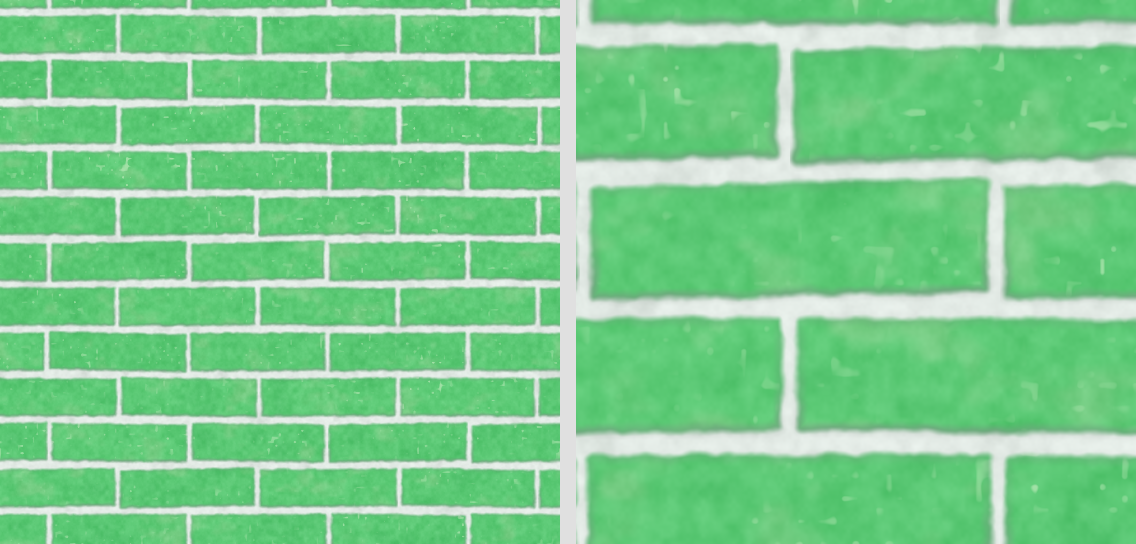
Left, the full canvas; right, a detail of the centre.
Give the GLSL for this texture, as a Shadertoy shader.

```glsl
const vec2 GRID = vec2(4.0, 12.0);         // bricks across, rows up
const vec2 GRID_SHIFT = vec2(0.344, 0.262);
const float BRICK_ASPECT = 3.08;           // cell width over row height
// Lengths below are in row heights
const vec2 JOINT = vec2(0.105, 0.165);     // mortar width: upright, level
const float JOINT_JITTER = 0.035;
const float TILT = 0.022;
const float CORNER = 0.035;
const float EDGE_WEAR = 0.055;
const float SOFTNESS = 0.025;

const vec3 BRICK = vec3(0.365, 0.795, 0.465);
const vec3 BRICK_DARK = vec3(0.29, 0.73, 0.40);
const vec3 BRICK_PALE = vec3(0.53, 0.81, 0.55);
const vec3 SPECK = vec3(0.66, 0.89, 0.67);
const vec3 RIM = vec3(0.43, 0.66, 0.49);
const vec3 MORTAR = vec3(0.895, 0.925, 0.905);
const vec3 MORTAR_SHADE = vec3(0.75, 0.79, 0.76);

float hash(vec2 cell, float seed) {
    uvec3 v = uvec3(cell.x, cell.y, seed);
    uint h = v.x * 1597u + v.y * 51749u + v.z * 39119u + 7919u;
    h = (h ^ (h >> 15u)) * 73244475u;
    h = (h ^ (h >> 13u)) * 45679421u;
    return float((h ^ (h >> 16u)) & 65535u) / 65535.0;
}

// Value noise that wraps over the canvas; freq must be whole
float noise(vec2 uv, vec2 freq, float seed) {
    vec2 p = uv * freq;
    vec2 i = floor(p), f = fract(p);
    f = f * f * (3.0 - 2.0 * f);
    vec2 a = mod(i, freq), b = mod(i + 1.0, freq);
    return mix(mix(hash(a, seed), hash(vec2(b.x, a.y), seed), f.x),
               mix(hash(vec2(a.x, b.y), seed), hash(b, seed), f.x), f.y);
}

float cloud(vec2 uv, vec2 freq, float seed) {
    float sum = 0.0, weight = 0.5;
    for (int octave = 0; octave < 3; octave++) {
        sum += weight * noise(uv, freq, seed + float(octave));
        freq *= 2.0;
        weight *= 0.5;
    }
    return sum / 0.875;
}

float jointOffset(vec2 id) {
    return (hash(mod(id, GRID), 1.0) - 0.5) * 2.0 * JOINT_JITTER;
}

// Signed distance to the brick around local point q
float brickDistance(vec2 q, vec2 id, vec2 uv) {
    float left = jointOffset(id), right = jointOffset(id + vec2(1.0, 0.0));
    vec2 halfSize = 0.5 * (vec2(BRICK_ASPECT, 1.0) - JOINT);
    halfSize.x += 0.5 * (right - left);
    q.x -= 0.5 * (left + right);
    q.y += (hash(mod(id, GRID), 2.0) - 0.5) * 2.0 * TILT * q.x;
    vec2 e = abs(q) - halfSize + CORNER;
    float d = length(max(e, 0.0)) + min(max(e.x, e.y), 0.0) - CORNER;
    return d + (cloud(uv, vec2(72.0), 10.0) - 0.5) * EDGE_WEAR;
}

vec3 brickColour(vec2 uv, vec2 id) {
    float tone = hash(id, 3.0), roughness = hash(id, 4.0);
    float blotch = cloud(uv, vec2(22.0, 30.0), 20.0 + id.y);
    float grain = cloud(uv, vec2(110.0, 96.0), 40.0) - 0.5;
    vec3 c = mix(BRICK, BRICK_DARK, 0.45 * smoothstep(0.5, 0.15, blotch) + 0.2 * tone);
    c = mix(c, BRICK_PALE, 0.6 * smoothstep(0.55, 0.85, blotch));
    c += grain * vec3(0.13, 0.08, 0.12);
    // Pale pits, denser on rough bricks
    float patches = smoothstep(0.35, 0.7, cloud(uv, vec2(18.0, 24.0), 50.0));
    float specks = smoothstep(0.78, 0.95, noise(uv, vec2(150.0, 144.0), 60.0));
    return mix(c, SPECK, specks * patches * mix(0.35, 0.9, roughness));
}

vec3 mortarColour(vec2 uv, float d, float below) {
    float stain = smoothstep(0.55, 0.85, cloud(uv, vec2(40.0, 48.0), 70.0));
    float contact = 1.0 - smoothstep(0.0, 0.06, d);
    vec3 c = mix(MORTAR, MORTAR_SHADE, 0.35 * stain + contact * mix(0.12, 0.4, below));
    return c + (cloud(uv, vec2(140.0), 80.0) - 0.5) * 0.07;
}

void mainImage(out vec4 fragColor, in vec2 fragCoord) {
    vec2 uv = fragCoord / iResolution.xy;

    // Running bond: odd rows move by half a brick
    vec2 p = uv * GRID + vec2(-GRID_SHIFT.x, GRID_SHIFT.y);
    p.x -= 0.5 * mod(floor(p.y), 2.0);
    vec2 id = mod(floor(p), GRID);
    vec2 q = (fract(p) - 0.5) * vec2(BRICK_ASPECT, 1.0);

    float d = brickDistance(q, id, uv);
    float below = smoothstep(0.1, -0.4, q.y);

    // Dark worn rim, strongest along the lower edge
    float wear = cloud(uv, vec2(48.0, 60.0), 90.0);
    float rim = smoothstep(-0.085, -0.005, d) * mix(0.35, 0.85, below);
    vec3 face = mix(brickColour(uv, id), RIM, rim * (0.5 + wear));

    float blur = SOFTNESS + 0.7 * GRID.y / iResolution.y;
    float cover = 1.0 - smoothstep(-blur, blur, d);
    fragColor = vec4(mix(mortarColour(uv, d, below), face, cover), 1.0);
}
```
